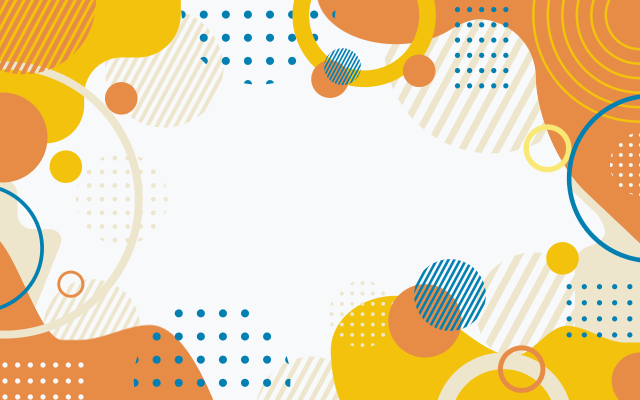
A Shadertoy shader for this background:

```glsl
#define PAPER  vec3(0.97, 0.975, 0.982)
#define ORANGE vec3(0.90, 0.55, 0.28)
#define YELLOW vec3(0.95, 0.76, 0.05)
#define CREAM  vec3(0.93, 0.90, 0.80)
#define BLUE   vec3(0.01, 0.50, 0.70)
#define LEMON  vec3(0.98, 0.91, 0.46)
#define CANVAS_HEIGHT 480.0
#define STRIPE_NORMAL vec2(0.88, 0.475)

float pixelSize;

void paint(inout vec3 color, vec3 ink, float dist) {
    color = mix(color, ink, clamp(0.5 - dist / pixelSize, 0.0, 1.0));
}

float disc(vec2 p, float x, float y, float radius) {
    return length(p - vec2(x, y)) - radius;
}

float ring(vec2 p, float x, float y, float radius, float width) {
    return abs(disc(p, x, y, radius)) - 0.5 * width;
}

float box(vec2 p, vec2 low, vec2 high) {
    vec2 q = abs(p - 0.5 * (low + high)) - 0.5 * (high - low);
    return max(q.x, q.y);
}

// Union and intersection with circular fillets
float joinRound(float a, float b, float r) {
    return max(r, min(a, b)) - length(max(r - vec2(a, b), 0.0));
}

float cutRound(float a, float b, float r) {
    return -joinRound(-a, -b, r);
}

float dots(vec2 p, vec2 origin, vec2 pitch, float radius) {
    vec2 q = p - origin;
    return length(q - pitch * round(q / pitch)) - radius;
}

float stripes(vec2 p, float pitch, float fill) {
    return pitch * (abs(fract(dot(p, STRIPE_NORMAL) / pitch) - 0.5) - 0.5 * fill);
}

float stripedDisc(vec2 p, float x, float y, float radius, float pitch, float fill) {
    return max(disc(p, x, y, radius), stripes(p - vec2(x, y), pitch, fill));
}

// Large flowing shapes
float topLeftBlob(vec2 p) {
    float shelf = cutRound(p.x - 217.0, p.y - 69.0, 52.0);
    float lobe = cutRound(p.x - 101.0, p.y - 172.0, 46.0);
    return joinRound(shelf, lobe, 45.0);
}

float topRightBlob(vec2 p) {
    float bowl = 63.0 * (length((p - vec2(475, -10)) / vec2(95, 63)) - 1.0);
    float strip = max(p.y - 23.0, 500.0 - p.x);
    float slope = dot(p - vec2(660, 190), vec2(-0.687, 0.727));
    float side = cutRound(643.0 - p.x, slope, 60.0);
    return joinRound(joinRound(bowl, strip, 12.0), side, 70.0);
}

float rightBlob(vec2 p) {
    float band = max(728.0 - p.x, 225.0 - p.y);
    float body = cutRound(690.0 - p.x, 295.0 - p.y, 22.0);
    float sliver = max(dot(p - vec2(660, 190), vec2(-0.687, 0.727)) - 10.0, 680.0 - p.x);
    return joinRound(joinRound(band, body, 24.0), sliver, 14.0);
}

float leftBlob(vec2 p) {
    float slant = dot(p - vec2(68, 305), vec2(0.93, 0.37));
    float body = cutRound(slant, 275.0 - p.y, 20.0);
    float neck = cutRound(p.x - 21.0, 214.0 - p.y, 20.0);
    return joinRound(body, neck, 18.0);
}

float bottomLeftBlob(vec2 p) {
    float edge = mix(280.0, 408.0, smoothstep(-15.0, 75.0, p.x));
    edge -= 18.0 * smoothstep(95.0, 180.0, p.x);
    edge += 90.0 * pow(max(p.x - 180.0, 0.0) / 76.0, 2.0);
    return 0.6 * (edge - p.y);
}

float bottomBlob(vec2 p) {
    vec2 q = (p - vec2(475, 420)) / vec2(78, p.y < 420.0 ? 65 : 120);
    float edge = mix(355.0, 428.0, smoothstep(475.0, 620.0, p.x));
    edge += 20.0 * smoothstep(680.0, 750.0, p.x) - 37.0 * smoothstep(615.0, 680.0, p.x);
    return p.x < 475.0 ? 65.0 * (length(q) - 1.0) : edge - p.y;
}

void mainImage(out vec4 fragColor, in vec2 fragCoord) {
    // Height-based units, measured down from the top edge
    pixelSize = CANVAS_HEIGHT / iResolution.y;
    vec2 p = vec2(fragCoord.x, iResolution.y - fragCoord.y) * pixelSize;
    vec3 color = PAPER;

    // Pale striped discs and flowing shapes
    paint(color, CREAM, stripedDisc(p, 197.0, 82.0, 71.0, 10.0, 0.48));
    paint(color, CREAM, stripedDisc(p, 590.0, 55.0, 129.0, 18.5, 0.45));
    paint(color, CREAM, stripedDisc(p, 110.0, 393.0, 58.0, 10.0, 0.45));
    paint(color, CREAM, stripedDisc(p, 373.0, 494.0, 66.0, 12.0, 0.48));
    paint(color, CREAM, stripedDisc(p, 640.0, 372.0, 69.0, 18.5, 0.47));
    paint(color, CREAM, min(leftBlob(p), rightBlob(p)));
    paint(color, YELLOW, min(topLeftBlob(p), bottomBlob(p)));
    paint(color, ORANGE, min(topRightBlob(p), bottomLeftBlob(p)));

    // Concentric arcs
    float arcRadius = disc(p, 768.0, 18.0, 0.0);
    float arcs = abs(mod(arcRadius - 41.0 + 8.7, 17.4) - 8.7) - 1.5;
    paint(color, YELLOW, max(arcs, abs(arcRadius - 84.5) - 48.0));

    // Dot fields
    vec2 widePitch = vec2(26.5, 27.8);
    paint(color, BLUE, max(dots(p, vec2(218, 17.5), widePitch, 4.8), disc(p, 310.0, 9.0, 92.5)));
    paint(color, BLUE, max(dots(p, vec2(188, 376), widePitch, 4.8), disc(p, 254.5, 456.0, 94.0)));
    paint(color, BLUE, max(dots(p, vec2(549, 11.5), vec2(14.5, 18.3), 3.1), box(p, vec2(542, 4), vec2(614, 110))));
    paint(color, BLUE, max(dots(p, vec2(683, 344), vec2(18.2, 19.3), 3.1), box(p, vec2(676, 337), vec2(762, 409))));
    paint(color, CREAM, max(dots(p, vec2(107, 239), vec2(15.4, 16.4), 2.8), disc(p, 146.0, 239.0, 55.0)));
    paint(color, CREAM, max(dots(p, vec2(435, 377), vec2(12.4), 2.3), disc(p, 435.0, 377.0, 40.0)));
    paint(color, PAPER, max(dots(p, vec2(757, 198), vec2(12), 2.3), disc(p, 770.0, 197.0, 38.0)));
    paint(color, PAPER, max(dots(p, vec2(6, 438), vec2(15.2, 19.2), 3.1), box(p, vec2(-2, 430), vec2(104, 484))));

    // Rings and discs
    paint(color, CREAM, ring(p, 5.0, 240.0, 161.5, 9.5));
    paint(color, CREAM, ring(p, 604.0, 506.0, 73.0, 20.0));
    paint(color, YELLOW, ring(p, 437.0, 18.5, 76.0, 20.0));
    paint(color, ORANGE, stripedDisc(p, 28.0, 2.0, 87.0, 9.0, 0.6));
    float orangeDiscs = min(disc(p, 3.0, 165.0, 54.0), disc(p, 145.5, 118.0, 19.5));
    orangeDiscs = min(orangeDiscs, min(disc(p, 396.0, 95.0, 22.5), disc(p, 503.0, 85.0, 19.5)));
    orangeDiscs = min(orangeDiscs, min(disc(p, 510.0, 385.0, 44.0), disc(p, 768.0, 457.0, 34.0)));
    paint(color, ORANGE, orangeDiscs);
    paint(color, YELLOW, min(disc(p, 79.0, 200.0, 19.5), disc(p, 675.0, 310.0, 19.5)));
    paint(color, ORANGE, min(ring(p, 85.0, 341.0, 14.5, 3.5), ring(p, 626.0, 443.0, 25.5, 6.0)));
    paint(color, LEMON, ring(p, 657.0, 178.0, 25.5, 6.5));
    paint(color, BLUE, min(ring(p, -25.0, 298.0, 75.5, 4.5), ring(p, 782.0, 214.0, 99.0, 5.5)));
    paint(color, BLUE, stripedDisc(p, 411.0, 80.0, 22.0, 4.0, 0.5));
    paint(color, BLUE, stripedDisc(p, 540.0, 354.0, 43.0, 6.2, 0.5));

    fragColor = vec4(color, 1.0);
}
```
